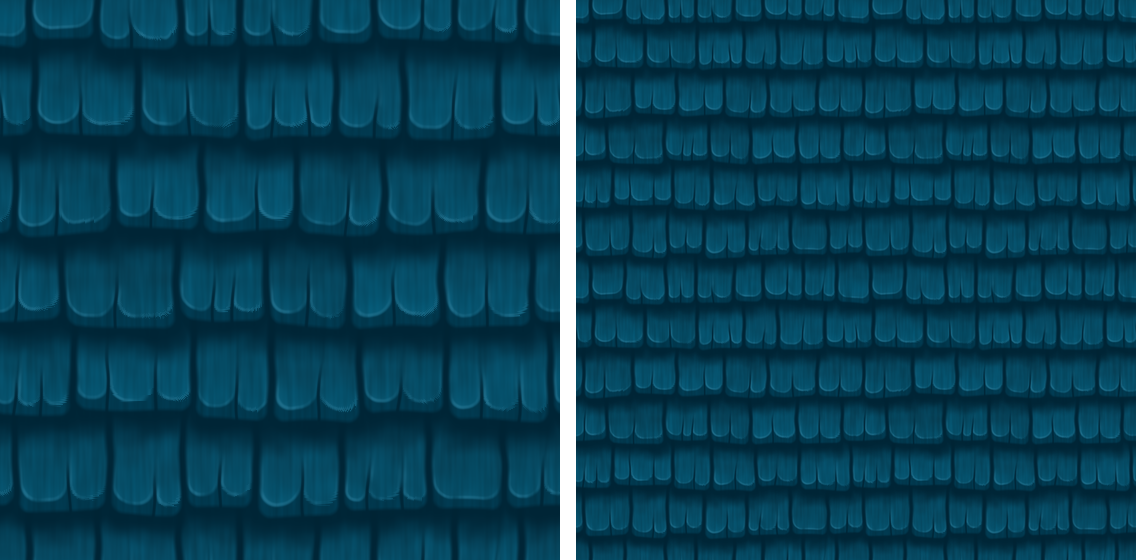
Left: one tile. Right: repeated 2 by 2.
Write a Shadertoy shader that draws this texture.

```glsl
const float ROWS = 6.0;
const float COLUMNS[6] = float[6](7.0, 6.0, 6.0, 6.0, 6.0, 8.0);
const float OFFSETS[6] = float[6](0.38, 0.92, 0.75, 0.23, 0.42, 0.45);
const float ROW_BASE = 0.088;      // height of the lowest row of tile ends
const float EDGE_JITTER = 0.36;    // in tile widths
const float BASE_JITTER = 0.020;
const float TILT = 0.11;
const float HALF_GAP = 0.0045;
const float TILE_RADIUS = 0.021;
const float FACE_RADIUS = 0.032;
const float LIP = 0.021;           // thickness of the visible tile end
const float SOFTNESS = 0.0025;
const float SHADOW_REACH = 0.072;

const vec3 GAP = vec3(0.000, 0.140, 0.205);
const vec3 LIP_COLOR = vec3(0.005, 0.220, 0.305);
const vec3 FACE_DULL = vec3(0.025, 0.265, 0.355);
const vec3 FACE = vec3(0.015, 0.315, 0.420);
const vec3 RIM = vec3(0.160, 0.470, 0.585);

struct Tile { vec2 id; float left, right, base, dist; };

vec3 hash3(vec2 p) {
    vec3 q = fract(p.xyx * vec3(0.1031, 0.1030, 0.0973));
    q += dot(q, q.yxz + 33.33);
    return fract((q.xxy + q.yzz) * q.zyx);
}

float cornerSlope(vec2 cell, vec2 offset, vec2 period) {
    float angle = 6.2832 * hash3(mod(cell, period) + 7.0).x;
    return dot(vec2(cos(angle), sin(angle)), offset);
}

// Gradient noise with a whole number of cells across the canvas
float noise(vec2 p, vec2 cells) {
    p *= cells;
    vec2 i = floor(p), f = fract(p), e = vec2(1.0, 0.0);
    vec2 w = f * f * f * (f * (f * 6.0 - 15.0) + 10.0);
    return mix(mix(cornerSlope(i, f, cells), cornerSlope(i + e, f - e, cells), w.x),
               mix(cornerSlope(i + e.yx, f - e.yx, cells),
                   cornerSlope(i + 1.0, f - 1.0, cells), w.x), w.y);
}

// Strip open at the top, with rounded lower corners
float stripDistance(vec2 p, float left, float right, float base, float radius) {
    radius = min(radius, 0.45 * (right - left));
    vec2 q = vec2(abs(p.x - 0.5 * (left + right)) - 0.5 * (right - left), base - p.y) + radius;
    return length(max(q, 0.0)) + min(max(q.x, q.y), 0.0) - radius;
}

Tile makeTile(vec2 p, float row, float column) {
    float r = mod(row, ROWS);
    float count = COLUMNS[int(r)], start = column + OFFSETS[int(r)];
    Tile t;
    t.id = vec2(mod(column, count), r);
    vec3 h = hash3(t.id + 31.0);
    float nextJitter = hash3(vec2(mod(column + 1.0, count), r) + 31.0).x;
    t.left = (start + EDGE_JITTER * (h.x - 0.5)) / count + HALF_GAP;
    t.right = (start + 1.0 + EDGE_JITTER * (nextJitter - 0.5)) / count - HALF_GAP;
    t.base = ROW_BASE + row / ROWS + BASE_JITTER * (h.y - 0.5)
           + TILT * (h.z - 0.5) * (p.x - 0.5 * (t.left + t.right));
    t.dist = stripDistance(p, t.left, t.right, t.base, TILE_RADIUS);
    return t;
}

vec3 shadeTile(vec2 p, Tile t, float streak, float blotch) {
    vec3 h = hash3(t.id + 57.0);
    float height = p.y - t.base, width = t.right - t.left;
    float planks = clamp(floor(width / 0.09 + 0.4 + 1.1 * h.x), 1.0, 3.0);
    float left = t.left, right = t.right, crack = 0.0;

    // Cracks part the tile into planks
    for (float i = 1.0; i < planks; i++) {
        vec3 c = hash3(t.id + 19.0 * i);
        float x = t.left + width * (i + 0.4 * (c.x - 0.5)) / planks + 0.16 * (c.y - 0.5) * height;
        float reach = mix(0.06, 0.14, c.z);
        float line = 1.0 - smoothstep(0.0008, 0.0045, abs(p.x - x));
        crack = max(crack, line * (1.0 - smoothstep(0.4 * reach, reach, height)));
        if (p.x > x) left = x; else right = min(right, x);
    }

    // Painted face above a darker end
    float side = smoothstep(left, right, p.x);
    float lip = LIP + 0.012 * (hash3(vec2(left, t.id.y) * 91.0).x - 0.5) * (side - 0.3);
    float face = stripDistance(p, left + 0.004, right - 0.003, t.base + lip, FACE_RADIUS);
    float lower = 1.0 - smoothstep(0.02, 0.12, height);
    vec3 color = mix(FACE_DULL, FACE, 0.25 + 0.6 * lower + 0.3 * (h.y - 0.5) + 0.5 * blotch);
    color *= 1.0 + 0.13 * streak + 0.10 * (h.z - 0.5);
    float end = smoothstep(-SOFTNESS, 2.0 * SOFTNESS, face) * (0.25 + 0.75 * lower);
    color = mix(color, LIP_COLOR * (1.0 + 0.15 * streak), end);

    // Worn bright rim, strongest at the lower left
    float wear = clamp(0.65 + 1.1 * blotch + 0.5 * streak, 0.15, 1.0);
    float rim = 1.0 - smoothstep(0.0005, 0.0050, abs(face + 0.001));
    float glow = exp(-abs(face) / 0.013) * (1.0 - end);
    color = mix(color, RIM, (0.55 * rim + 0.22 * glow) * lower * wear * mix(1.0, 0.5, side));

    color = mix(color, GAP, 0.85 * crack);
    return mix(color, GAP, 0.55 * smoothstep(-0.007, 0.0, t.dist));
}

void mainImage(out vec4 fragColor, in vec2 fragCoord) {
    vec2 uv = fragCoord / iResolution.xy;
    float streak = noise(uv, vec2(96.0, 7.0)) + 0.5 * noise(uv, vec2(190.0, 16.0));
    float blotch = noise(uv, vec2(17.0)) + 0.4 * noise(uv, vec2(41.0));
    vec2 p = uv + vec2(0.007, 0.009) * vec2(noise(uv, vec2(13.0)), noise(uv, vec2(9.0)));
    float nearestRow = floor((p.y - ROW_BASE) * ROWS);
    vec3 color = GAP;

    // Each higher row overlaps and shades the one below
    for (float layer = -1.0; layer <= 1.0; layer++) {
        float row = nearestRow + layer;
        int r = int(mod(row, ROWS));
        float column = floor(p.x * COLUMNS[r] - OFFSETS[r]);
        Tile tile = makeTile(p, row, column);
        for (float side = -1.0; side <= 1.0; side += 2.0) {
            Tile other = makeTile(p, row, column + side);
            if (other.dist < tile.dist) tile = other;
        }
        float shadow = 1.0 - smoothstep(0.008, SHADOW_REACH, tile.dist + 0.012 * blotch);
        color = mix(color, GAP, 0.95 * shadow);
        float cover = 1.0 - smoothstep(-SOFTNESS, SOFTNESS, tile.dist);
        color = mix(color, shadeTile(p, tile, streak, blotch), cover);
    }
    fragColor = vec4(color, 1.0);
}
```
